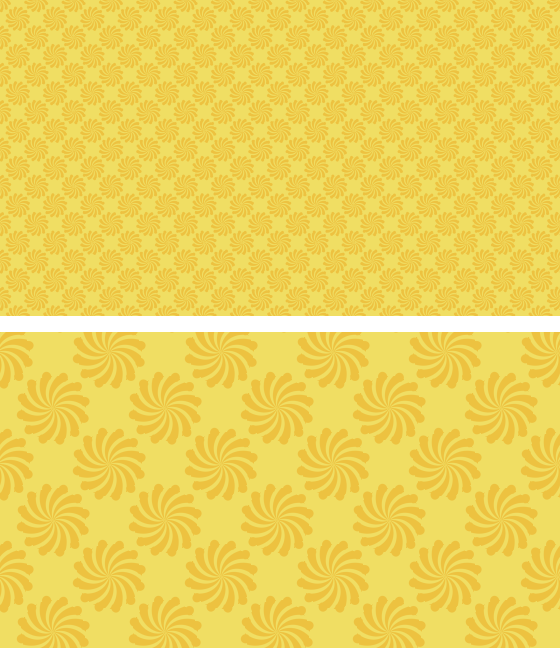
Top: the whole. Bottom: its middle third, enlarged.
A WebGL 1 fragment shader for this pattern:

```glsl
precision highp float;

uniform vec2 u_resolution;

const float TAU = 6.2831853;
const float REPEATS_ACROSS = 15.0;
const vec2 LATTICE_ORIGIN = vec2(0.475, -0.0375);

const vec3 GROUND = vec3(0.94, 0.87, 0.39);
const vec3 PETAL = vec3(0.93, 0.76, 0.25);

// Offset from the nearest point of a unit square lattice
vec2 latticeOffset(vec2 p, vec2 origin) {
    return fract(p - origin + 0.5) - 0.5;
}

// Signed distance to a clockwise spiral of tapered, round-tipped petals
float pinwheel(vec2 p, float petals, float tipRadius, float tipWidth, float twist) {
    float r = length(p);
    float angle = atan(p.y, p.x + 1e-6) + twist * r;
    float sector = TAU / petals;
    float arc = r * (mod(angle + 0.5 * sector, sector) - 0.5 * sector);

    // Taper from the hub, measured across the slanted petal
    float slant = inversesqrt(1.0 + twist * twist * r * r);
    float blade = abs(arc) * slant - tipWidth * r / tipRadius;

    // Round cap centred on the end of the petal's spine
    float beyond = r - tipRadius;
    float cap = length(vec2(beyond, arc - r * twist * beyond)) - tipWidth;

    return r < tipRadius ? min(blade, cap) : cap;
}

float flower(vec2 p) {
    return pinwheel(p, 12.0, 0.29, 0.041, 2.9);
}

void main() {
    float pixel = REPEATS_ACROSS / u_resolution.x;
    vec2 p = gl_FragCoord.xy * pixel;

    // Two interleaved square lattices form the diagonal layout
    float d = min(flower(latticeOffset(p, LATTICE_ORIGIN)),
                  flower(latticeOffset(p, LATTICE_ORIGIN + 0.5)));

    float coverage = 1.0 - smoothstep(-0.7 * pixel, 0.7 * pixel, d);
    gl_FragColor = vec4(mix(GROUND, PETAL, coverage), 1.0);
}
```
